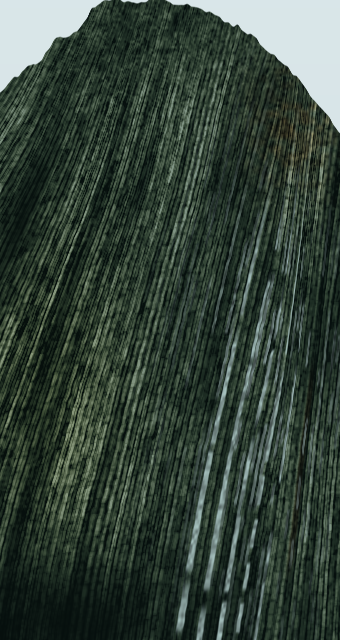
A WebGL 2 fragment shader for this texture:

```glsl
#version 300 es
precision highp float;
// A steep cliff of tilted, banded rock strata under a pale sky.

uniform vec2 u_resolution;
out vec4 outColor;

// Palette
const vec3 SKY = vec3(0.85, 0.90, 0.91);
const vec3 SHADOW = vec3(0.022, 0.058, 0.052);
const vec3 DEEP = vec3(0.11, 0.17, 0.135);
const vec3 MOSS = vec3(0.20, 0.27, 0.21);
const vec3 STONE = vec3(0.31, 0.38, 0.31);
const vec3 PALE = vec3(0.50, 0.58, 0.52);
const vec3 CHALK = vec3(0.62, 0.72, 0.71);
const vec3 RUST = vec3(0.31, 0.28, 0.18);

// Strata shape; lengths are in canvas heights
const float LEAN = 0.15;
const float BEND_LEFT = 0.29;
const float BEND_RIGHT = 0.08;
const vec2 WIDE_BEDS = vec2(92.0, 28.0);
const vec2 THIN_BEDS = vec2(175.0, 55.0);
const float STREAK_BEDS = 125.0;
const float CHALK_START = 0.278;
const float CHALK_STEP = 0.0305;
const int CHALK_COUNT = 5;
const float RUST_BED = 0.435;
const float EXPOSURE = 0.88;
const float BLACK_POINT = 0.10;

float hash(vec2 p) {
  return fract(sin(dot(p, vec2(127.1, 311.7))) * 43758.5453);
}

float noise(vec2 p) {
  vec2 i = floor(p), f = fract(p);
  f = f * f * (3.0 - 2.0 * f);
  return mix(mix(hash(i), hash(i + vec2(1, 0)), f.x),
             mix(hash(i + vec2(0, 1)), hash(i + vec2(1, 1)), f.x), f.y);
}

// Soft elliptical patch
float patchAt(vec2 p, vec2 centre, vec2 radius) {
  vec2 d = (p - centre) / radius;
  return exp(-dot(d, d));
}

// Skyline height: straight left shoulder, curved right flank
float ridge(float x) {
  float left = 0.858 + 0.8 * x + 0.015 * smoothstep(0.12, 0.155, x);
  left += 0.010 * exp(-pow((x - 0.088) / 0.014, 2.0));
  float right = 1.0 - 2.35 * pow(max(x - 0.235, 0.0), 2.0);
  float rough = 0.008 * (noise(vec2(x * 45.0, 3.0)) - 0.5)
              + 0.006 * (noise(vec2(x * 140.0, 8.0)) - 0.5);
  return min(left, right) + rough;
}

// Coordinate across the layers; constant along each bed
float across(vec2 p) {
  float bend = mix(BEND_LEFT, BEND_RIGHT, smoothstep(0.0, 0.42, p.x));
  float lean = LEAN - 0.09 * smoothstep(0.42, 0.53, p.x);
  float warp = 0.005 * (noise(p * 7.0) - 0.5) + 0.0014 * (noise(p * 70.0) - 0.5);
  return p.x - lean * p.y - bend * p.y * p.y + warp;
}

// Beds of uneven width, broken into blocks by cross joints
float beds(vec2 q, vec2 freq) {
  float u = q.x * freq.x + 0.8 * noise(vec2(q.x * freq.x * 0.4, freq.y));
  float id = floor(u), f = u - id;
  float h = hash(vec2(id, freq.x));
  float along = q.y * freq.y * (0.5 + 1.2 * h) + 9.0 * h;
  float j = fract(along);
  float value = mix(h, hash(vec2(id, floor(along))), 0.45);
  float edge = smoothstep(0.0, 0.3, f) * (1.0 - smoothstep(0.65, 1.0, f));
  return value * edge * (0.65 + 0.35 * smoothstep(0.0, 0.2, min(j, 1.0 - j)));
}

vec3 ramp(float v) {
  vec3 c = mix(SHADOW, DEEP, smoothstep(0.0, 0.28, v));
  c = mix(c, MOSS, smoothstep(0.25, 0.52, v));
  c = mix(c, STONE, smoothstep(0.5, 0.78, v));
  return mix(c, PALE, smoothstep(0.74, 1.35, v));
}

// Broad light and shade over the face
float shade(vec2 p, float s) {
  vec2 q = vec2(s, p.y);
  float t = 0.88;
  t += 0.25 * patchAt(p, vec2(0.10, 0.42), vec2(0.13, 0.22));
  t += 0.25 * patchAt(p, vec2(0.23, 0.83), vec2(0.10, 0.08));
  t += 0.35 * patchAt(p, vec2(0.45, 0.68), vec2(0.05, 0.10));
  t -= 0.45 * patchAt(p, vec2(0.36, 0.72), vec2(0.06, 0.09));
  t -= 0.32 * patchAt(p, vec2(0.29, 0.47), vec2(0.08, 0.20));
  t -= 0.50 * patchAt(p, vec2(0.52, 0.44), vec2(0.05, 0.14));
  t -= 0.75 * patchAt(p, vec2(0.11, 0.03), vec2(0.14, 0.10));
  t -= 0.32 * patchAt(q, vec2(0.34, 0.18), vec2(0.09, 0.32));
  t -= 0.80 * patchAt(q, vec2(-0.187, 0.66), vec2(0.026, 0.13));
  return max(t * mix(0.6, 1.0, smoothstep(0.0, 0.24, p.y)), 0.04);
}

void main() {
  vec2 p = gl_FragCoord.xy / u_resolution.y;
  float pixel = 1.0 / u_resolution.y;
  float s = across(p);
  vec2 q = vec2(s, p.y);

  // Layered rock, rougher and less banded near the summit
  float coarse = 0.5 * noise(q * vec2(30.0, 3.0)) + 0.5 * noise(q * vec2(66.0, 7.0));
  float fine = noise(q * vec2(300.0, 110.0));
  float speck = noise(p * 230.0);
  float layers = 1.25 * beds(q, WIDE_BEDS) + 0.85 * beds(q, THIN_BEDS)
               + 0.45 * (fine - 0.4) + 0.4 * (speck - 0.5);
  float rubble = 1.1 * speck * noise(p * 75.0) + 0.45 * fine;
  float summit = smoothstep(0.74, 0.96, p.y) * 0.55;
  float rock = mix(layers * mix(0.25, 1.6, coarse), rubble, summit);
  float v = (EXPOSURE * rock - BLACK_POINT) * shade(p, s) + 0.03;
  vec3 color = ramp(v);

  // Olive and rust stains
  float olive = patchAt(p, vec2(0.07, 0.38), vec2(0.13, 0.25));
  color *= mix(vec3(1.0), vec3(1.07, 1.02, 0.90), olive);
  float stain = patchAt(p, vec2(0.46, 0.80), vec2(0.07, 0.10)) * noise(p * 90.0);
  float rustBed = (1.0 - smoothstep(0.003, 0.008, abs(s - RUST_BED)))
                * smoothstep(0.08, 0.15, p.y) * (1.0 - smoothstep(0.36, 0.46, p.y));
  float rust = clamp(0.9 * stain + 0.5 * rustBed, 0.0, 1.0);
  color = mix(color, RUST * (0.2 + 1.4 * max(v, 0.0)), rust);

  // Scattered thin pale streaks on the right of the face
  float u = s * STREAK_BEDS, id = floor(u), f = u - id;
  float soft = STREAK_BEDS * pixel;
  float lit = step(0.62, hash(vec2(id, 21.0)))
            * smoothstep(0.42, 0.62, noise(vec2(id * 5.0, p.y * 22.0)));
  float thin = smoothstep(0.1, 0.1 + soft, f) * (1.0 - smoothstep(0.9 - soft, 0.9, f));
  float zone = patchAt(p, vec2(0.41, 0.40), vec2(0.13, 0.34));
  color = mix(color, CHALK * (0.35 + 0.5 * fine), lit * thin * zone);

  // Bright chalky beds, tapering upward and broken into blocks
  for (int i = 0; i < CHALK_COUNT; i++) {
    float k = float(i);
    float offset = 0.006 * (hash(vec2(k, 4.0)) - 0.5) * min(k, 1.0);
    float halfWidth = mix(0.0054, 0.0024, smoothstep(0.0, 0.65, p.y)) * (1.0 - 0.15 * k);
    float d = abs(s - CHALK_START - CHALK_STEP * k - offset) - halfWidth;
    float broken = smoothstep(0.2, 0.4, noise(vec2(k * 7.0, p.y * 30.0)) + 0.2 - 0.08 * k);
    float reach = 1.0 - smoothstep(0.58, 0.76, p.y);
    float grain = 0.6 + 0.5 * noise(q * vec2(240.0, 130.0));
    float mask = (1.0 - smoothstep(-pixel, pixel, d)) * broken * reach;
    color = mix(color, CHALK * grain, 0.95 * mask);
  }

  // Sky above the skyline
  float sky = smoothstep(-pixel, pixel, p.y - ridge(p.x));
  vec3 air = SKY + 0.02 * (p.y - 0.9);
  outColor = vec4(mix(color, air, sky), 1.0);
}
```
